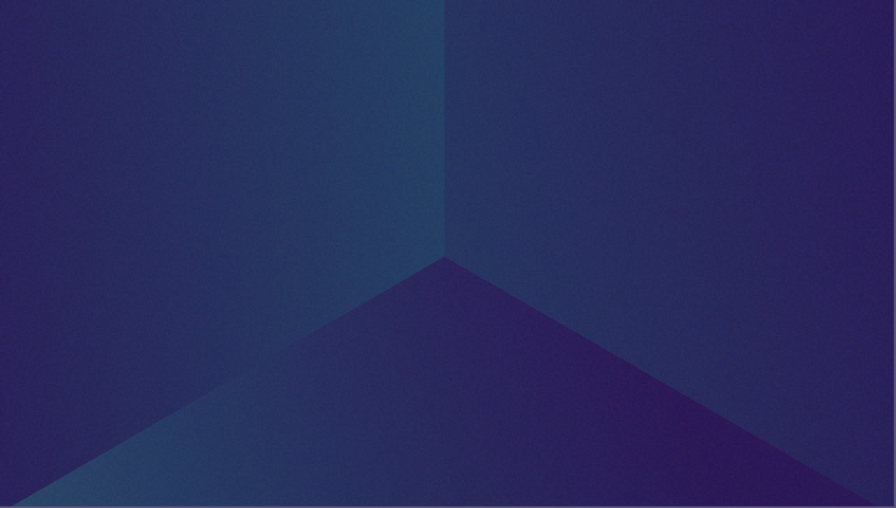
Reproduce this background procedurally as a Shadertoy shader.

```glsl
const vec2 CORNER = vec2(0.496, 0.495);   // where the three planes meet
const float FLOOR_SLOPE = 0.577;          // fall of the floor edges, 30 degrees
const vec3 VIOLET = vec3(0.165, 0.110, 0.347);
const vec3 TEAL = vec3(0.142, 0.268, 0.403);
const vec3 BORDER = vec3(0.36, 0.33, 0.47);
const float BORDER_RIGHT = 0.0042;        // in canvas heights
const float BORDER_BOTTOM = 0.0034;
const float GRAIN_ROWS = 290.0;
const float GRAIN_AMOUNT = 0.022;

vec3 hash3(vec2 cell) {
    vec3 q = fract(cell.xyx * vec3(0.1031, 0.1030, 0.0973));
    q += dot(q, q.yxz + 33.33);
    return fract((q.xxy + q.yzz) * q.zyx);
}

vec3 ramp(float tone) {
    return mix(VIOLET, TEAL, clamp(tone, -0.1, 1.05));
}

// Pixel coverage of the region where the signed distance is negative
float coverage(float dist, float pixel) {
    return clamp(0.5 - dist / pixel, 0.0, 1.0);
}

void mainImage(out vec4 fragColor, in vec2 fragCoord) {
    vec2 uv = fragCoord / iResolution.xy;
    vec2 p = fragCoord / iResolution.y;
    float pixel = 1.0 / iResolution.y;
    float aspect = iResolution.x / iResolution.y;
    vec2 fromCorner = p - CORNER * vec2(aspect, 1.0);

    // Tone of each plane
    float leftTone = 0.16 + 1.47 * uv.x + 0.05 * (uv.y - 0.5);
    float rightTone = 0.65 - 1.15 * (uv.x - CORNER.x) + 0.14 * (0.5 - uv.y);
    float floorTone = 1.07 - 1.45 * uv.x - 0.30 * uv.y;

    // Walls, then the floor in front
    vec3 color = mix(ramp(rightTone), ramp(leftTone), coverage(fromCorner.x, pixel));
    float floorDist = (fromCorner.y + FLOOR_SLOPE * abs(fromCorner.x))
                    / length(vec2(1.0, FLOOR_SLOPE));
    vec3 floorColor = ramp(floorTone) + vec3(0.015, 0.0, 0.01) * uv.y;
    floorColor.r += 0.02 * smoothstep(0.7, 1.0, floorTone);
    color = mix(color, floorColor, coverage(floorDist, pixel));

    // Fine coloured grain
    color += (hash3(floor(p * GRAIN_ROWS)) - 0.5) * GRAIN_AMOUNT;

    // Pale hairlines along the right and bottom
    float borderDist = min(aspect - p.x - BORDER_RIGHT, p.y - BORDER_BOTTOM);
    color = mix(color, BORDER, coverage(borderDist, pixel));

    fragColor = vec4(color, 1.0);
}
```
